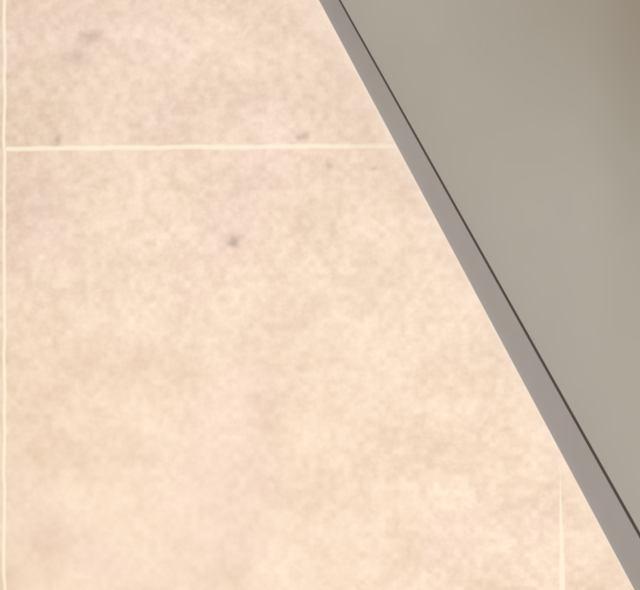
This texture is drawn by a WebGL 1 fragment shader. Its source:

```glsl
precision highp float;
// Warm mottled stone tiles with pale grout, cut by a slanted grey panel and its dark seam.
uniform vec2 u_resolution;

#define STONE_TOP vec3(0.945, 0.850, 0.765)
#define STONE_BOTTOM vec3(0.972, 0.872, 0.775)
#define GROUT vec3(1.0, 0.955, 0.855)
#define STAIN vec3(0.66, 0.58, 0.52)
#define PANEL vec3(0.690, 0.668, 0.618)
#define PANEL_WARM vec3(0.600, 0.550, 0.490)
#define TRIM vec3(0.632, 0.598, 0.568)
#define SEAM vec3(0.27, 0.25, 0.22)
#define STONE_EDGE vec2(0.5405, 0.5350)
#define SEAM_EDGE vec2(0.5755, 0.5610)
#define GRAIN 0.105
#define MOTTLE 0.085

float hash(vec2 p) {
  vec3 q = fract(vec3(p.xyx) * 0.1031);
  q += dot(q, q.yzx + 33.33);
  return fract((q.x + q.y) * q.z);
}

float noise(vec2 p) {
  vec2 cell = floor(p), f = fract(p);
  f = f * f * (3.0 - 2.0 * f);
  float low = mix(hash(cell), hash(cell + vec2(1.0, 0.0)), f.x);
  float high = mix(hash(cell + vec2(0.0, 1.0)), hash(cell + 1.0), f.x);
  return mix(low, high, f.y);
}

float fbm(vec2 p) {
  float sum = 0.0, weight = 0.5;
  for (int i = 0; i < 4; i++) {
    sum += weight * noise(p);
    p = mat2(1.6, 1.2, -1.2, 1.6) * p + 7.3;
    weight *= 0.5;
  }
  return sum / 0.9375;
}

// Signed distance to a slanted line, positive on its right; t runs down from the top.
float slantDistance(float x, float t, vec2 line) {
  return (x - line.x - line.y * t) / sqrt(1.0 + line.y * line.y);
}

float stain(vec2 p, vec2 center, float radius) {
  vec2 wobble = vec2(noise(p * 75.0), noise(p * 75.0 + 31.0)) - 0.5;
  vec2 d = (p - center + wobble * radius * 1.2) / radius;
  return exp(-dot(d, d));
}

float groutLine(float d, float halfWidth, float soft) {
  return 1.0 - smoothstep(halfWidth - soft, halfWidth + soft, abs(d));
}

vec3 stoneColor(vec2 p, float t, float edge) {
  vec3 color = mix(STONE_TOP, STONE_BOTTOM, smoothstep(0.1, 0.75, t));

  // Cloudy mottling, then fine grain that fades toward the lower left
  float cloud = fbm(p * 13.0) - 0.5;
  float grain = fbm(p * 85.0 + 19.0) - 0.5;
  float smoothArea = smoothstep(0.35, 1.0, t) * (1.0 - smoothstep(0.3, 0.85, p.x));
  color += vec3(0.85, 1.0, 1.08) * (cloud * MOTTLE + grain * GRAIN * mix(1.0, 0.5, smoothArea));
  color += vec3(0.0, -0.006, 0.008) * smoothstep(0.55, 0.75, fbm(p * 5.0 + 3.0));
  color -= vec3(0.035, 0.04, 0.045) * exp(-p.x * 11.0);
  color += 0.018 * stain(p, vec2(0.47, 0.57), 0.07);

  // Worn grey marks
  float marks = 0.38 * stain(p, vec2(0.150, 0.938), 0.014);
  marks += 0.24 * stain(p, vec2(0.126, 0.908), 0.018);
  marks += 0.45 * stain(p, vec2(0.096, 0.763), 0.009);
  marks += 0.58 * stain(p, vec2(0.398, 0.595), 0.011);
  marks += 0.36 * stain(p, vec2(0.513, 0.769), 0.009);
  marks += 0.32 * stain(p, vec2(0.559, 0.722), 0.008);
  marks += 0.32 * stain(p, vec2(0.632, 0.714), 0.006);
  marks += 0.14 * stain(p, vec2(0.070, 0.650), 0.030);
  color = mix(color, STAIN, clamp(marks, 0.0, 0.7));

  // Grout: long vertical, horizontal, and a short tapered joint
  float wobble = (noise(p * 30.0) - 0.5) * 0.003;
  float leftJoint = groutLine(p.x - 0.0075 + wobble, 0.0026, 0.0024);
  float level = 0.7475 + 0.0085 * p.x;
  float crossJoint = groutLine(p.y - level + wobble, 0.0038, 0.0030) * smoothstep(0.004, 0.012, p.x);
  crossJoint *= mix(1.0, 0.65, smoothstep(0.53, 0.62, p.x));
  float taper = smoothstep(0.81, 1.0, t);
  float shortJoint = groutLine(p.x - 0.950 - 0.003 * taper + wobble * 0.4, 0.0012 + 0.0036 * taper, 0.0020);
  shortJoint *= smoothstep(0.77, 0.86, t);
  color = mix(color, GROUT, 0.85 * max(leftJoint, max(crossJoint, shortJoint)));

  // Pale bevel beside the trim
  color = mix(color, vec3(0.94, 0.88, 0.82), 0.45 * exp(edge * 45.0) * (1.0 - 0.5 * t));
  return mix(color, vec3(0.99, 0.93, 0.86), 0.55 * exp(edge * 350.0));
}

vec3 panelColor(vec2 p, float t, float seam) {
  float warm = smoothstep(0.55, 1.15, p.x) * (1.0 - smoothstep(-0.12, 0.42, t));
  vec3 color = mix(PANEL, PANEL_WARM, 0.85 * warm);
  color -= 0.035 * exp(-seam * 14.0) * (1.0 - 0.5 * t);
  color -= vec3(0.03, 0.035, 0.04) * smoothstep(0.98, 1.09, p.x) * (1.0 - smoothstep(0.2, 0.75, t));
  return color + 0.010 * (fbm(p * 22.0) - 0.5);
}

void main() {
  vec2 p = gl_FragCoord.xy / u_resolution.y;
  float t = 1.0 - p.y, pixel = 1.0 / u_resolution.y;
  float edge = slantDistance(p.x, t, STONE_EDGE);
  float seam = slantDistance(p.x, t, SEAM_EDGE);

  vec3 trim = TRIM + 0.012 * (fbm(p * 40.0) - 0.5);
  trim -= 0.025 * (1.0 - smoothstep(0.0, 0.25, t));
  trim += 0.03 * exp(-max(edge, 0.0) * 180.0);

  vec3 color = mix(stoneColor(p, t, min(edge, 0.0)), trim, smoothstep(-pixel, pixel, edge));
  color = mix(color, panelColor(p, t, max(seam, 0.0)), smoothstep(-pixel, pixel, seam));
  color = mix(color, SEAM, 0.9 * groutLine(seam, mix(0.0014, 0.0026, t), pixel));
  gl_FragColor = vec4(clamp(color, 0.0, 1.0), 1.0);
}
```
